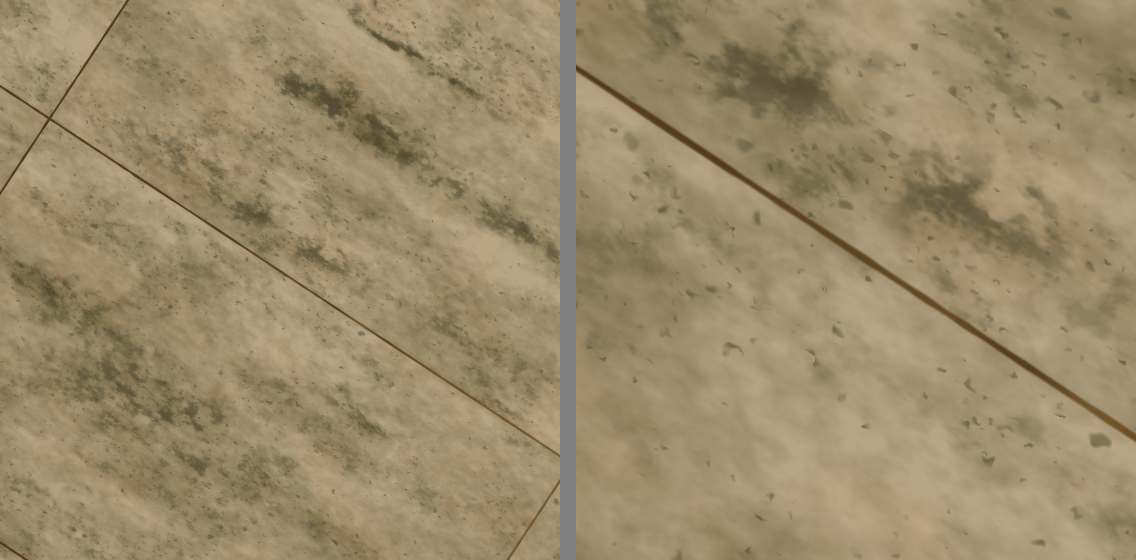
Left: the whole. Right: its middle third, enlarged.
Write a Shadertoy shader that draws this texture.

```glsl
// Large travertine floor tiles laid on a slant, parted by thin brown joints.
// The stone is layered noise stretched along the tiles; soft mineral veins
// shift its tone, and fine dark pits gather where the stone is stained.

const vec2  CORNER = vec2(0.0885, 0.788);   // where four tiles meet
const float SLANT = 0.584;                  // downward tilt of the long joints
const vec2  TILE = vec2(1.117, 0.68);       // tile length and width
const float JOINT_HALF = 0.0019;
const float JOINT_BLUR = 0.0012;
const float TILE_VARIATION = 0.10;
const float BASE_TONE = 0.86;
const float PIT_STRENGTH = 0.62;

const vec3 STONE_DARK  = vec3(0.46, 0.40, 0.26);
const vec3 STONE_LIGHT = vec3(0.69, 0.62, 0.49);
const vec3 MINERAL     = vec3(0.30, 0.28, 0.19);
const vec3 WARM_TINT   = vec3(0.016, 0.000, -0.006);
const vec3 JOINT_DARK  = vec3(0.29, 0.19, 0.07);
const vec3 JOINT_WORN  = vec3(0.44, 0.32, 0.14);

// Veins: centre along and across the tiles, half length, half width.
const int VEINS = 8;
const vec4 VEIN[VEINS] = vec4[VEINS](
    vec4(0.45, 0.295, 0.14, 0.030), vec4(0.80, 0.292, 0.22, 0.024),
    vec4(0.47, 0.452, 0.17, 0.009), vec4(0.38, 0.062, 0.38, 0.040),
    vec4(0.74, 0.240, 0.22, 0.014), vec4(0.14, -0.247, 0.15, 0.024),
    vec4(0.75, -0.140, 0.10, 0.016), vec4(0.52, -0.340, 0.28, 0.075));
// Positive veins darken the stone, negative ones lighten it.
const float VEIN_DEPTH[VEINS] = float[VEINS](
    1.1, 0.7, 0.9, 0.6, -0.4, 0.65, 0.6, 0.45);

float hash(vec2 p) {
    vec3 h = fract(p.xyx * 0.1031);
    h += dot(h, h.yzx + 33.33);
    return fract((h.x + h.y) * h.z);
}

float noise(vec2 p) {
    vec2 i = floor(p), f = fract(p);
    f = f * f * (3.0 - 2.0 * f);
    return mix(mix(hash(i), hash(i + vec2(1, 0)), f.x),
               mix(hash(i + vec2(0, 1)), hash(i + vec2(1, 1)), f.x), f.y);
}

float fbm(vec2 p, int octaves) {
    float sum = 0.0, weight = 0.5, total = 0.0;
    for (int i = 0; i < octaves; i++) {
        sum += weight * noise(p);
        total += weight;
        weight *= 0.6;
        p = mat2(0.96, 0.28, -0.28, 0.96) * p * 2.03 + 17.3;
    }
    return sum / total;
}

// Signed sum of the veins lying in this row of tiles.
float veinStain(vec2 q, float row) {
    vec2 warp = vec2(fbm(q * 12.0, 4), fbm(q * 14.0 + 40.0, 4)) - 0.5;
    vec2 w = q + warp * vec2(0.14, 0.05);
    float stain = 0.0;
    for (int i = 0; i < VEINS; i++) {
        vec2 d = (w - VEIN[i].xy) / VEIN[i].zw;
        float sameRow = float(floor(VEIN[i].y / TILE.y) == row);
        stain += sameRow * VEIN_DEPTH[i] * exp(-dot(d, d));
    }
    return stain;
}

// Scattered soft oval pits, at most one per cell, at three sizes.
float pits(vec2 s, float density, float px) {
    float cover = 0.0;
    for (int k = 0; k < 3; k++) {
        float scale = 42.0 * exp2(0.65 * float(k));
        vec2 g = s * scale + 51.0 * float(k);
        vec2 cell = floor(g);
        vec2 centre = 0.3 + 0.4 * vec2(hash(cell + 3.1), hash(cell + 8.7));
        vec2 d = fract(g) - centre + 0.3 * (vec2(noise(g * 4.0), noise(g * 4.0 + 9.0)) - 0.5);
        float radius = mix(0.05, 0.17, hash(cell + 5.9));
        float present = step(hash(cell), density);
        float edge = 0.07 + 0.7 * px * scale;
        float oval = 1.0 - smoothstep(-edge, edge, length(d * vec2(0.75, 1.2)) - radius);
        cover = max(cover, present * oval * mix(0.25, 1.0, hash(cell + 2.3)));
    }
    return cover;
}

vec3 stone(vec2 q, vec2 id, float px) {
    vec2 s = q + 7.0 * vec2(hash(id + 11.0), hash(id + 29.0));
    float cloud  = fbm(s * vec2(4.0, 8.0), 6);
    float streak = fbm(s * vec2(9.0, 34.0) + 2.0 * cloud, 4);
    float grain  = fbm(s * vec2(65.0, 100.0), 3);
    float patches = smoothstep(0.46, 0.70, fbm(s * vec2(7.0, 13.0) + 60.0, 5));
    float stain = veinStain(q, id.y);
    float dirt = max(stain, 0.0);

    float tone = BASE_TONE + TILE_VARIATION * (hash(id + 4.0) - 0.5);
    tone += 0.95 * (cloud - 0.5) + 0.45 * (streak - 0.5) + 0.5 * (grain - 0.5);
    tone -= 0.5 * stain + 0.26 * patches;
    vec3 col = mix(STONE_DARK, STONE_LIGHT, clamp(tone, -0.3, 1.12));
    col += WARM_TINT * smoothstep(0.5, 0.75, fbm(s * vec2(7.0, 12.0) + 90.0, 3));

    // Crumbly mineral deposits along the veins, then open pits.
    float crumb = fbm(s * vec2(45.0, 70.0) + 25.0, 4);
    float deposit = smoothstep(0.47, 0.80, crumb + 0.14 * dirt);
    col = mix(col, MINERAL, deposit * clamp(0.95 * dirt + 0.35 * patches, 0.0, 0.85));
    float pit = pits(s, 0.03 + 0.34 * patches + 0.3 * dirt, px);
    return mix(col, MINERAL, PIT_STRENGTH * pit);
}

void mainImage(out vec4 fragColor, in vec2 fragCoord) {
    float px = 1.0 / iResolution.y;
    vec2 p = fragCoord * px - CORNER;
    vec2 along = vec2(cos(SLANT), -sin(SLANT));
    vec2 q = vec2(dot(p, along), dot(p, vec2(-along.y, along.x)));

    vec3 col = stone(q, floor(q / TILE), px);

    // Joints: a soft line that wears paler toward one end.
    vec2 gap = abs(q - TILE * round(q / TILE));
    float d = min(gap.x, gap.y) + 0.0008 * (noise(q * 70.0) - 0.5);
    col *= 1.0 - 0.08 * exp(-d / 0.004);
    float wear = smoothstep(0.3, 1.0, q.x + 0.4 * (noise(q * 18.0) - 0.5));
    float blur = max(JOINT_BLUR, 0.7 * px);
    float line = 1.0 - smoothstep(-blur, blur, d - JOINT_HALF);
    col = mix(col, mix(JOINT_DARK, JOINT_WORN, wear), 0.9 * line);

    fragColor = vec4(col, 1.0);
}
```
